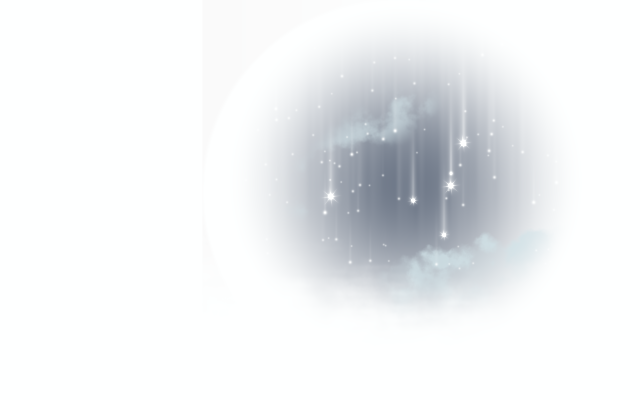
Give the GLSL for this background, as a Shadertoy shader.

```glsl
// Falling stars and drifting clouds inside a soft grey orb on a white page.

const vec3 WHITE = vec3(0.995, 1.0, 1.0);
const vec3 DUSK = vec3(0.41, 0.45, 0.515);
const vec3 CLOUD = vec3(0.82, 0.89, 0.91);
const vec3 PANEL = vec3(0.982);
const vec2 ORB_CENTER = vec2(0.988, 0.519);
const vec2 DUSK_CENTER = vec2(1.015, 0.545);
const float ORB_RADIUS = 0.481;

vec2 hash2(vec2 p) {
    vec3 q = fract(p.xyx * vec3(0.1031, 0.1030, 0.0973));
    q += dot(q, q.yzx + 33.33);
    return fract((q.xx + q.yz) * q.zy);
}

float noise(vec2 p) {
    vec2 i = floor(p), f = fract(p);
    f = f * f * (3.0 - 2.0 * f);
    float low = mix(hash2(i).x, hash2(i + vec2(1, 0)).x, f.x);
    float high = mix(hash2(i + vec2(0, 1)).x, hash2(i + vec2(1, 1)).x, f.x);
    return mix(low, high, f.y);
}

float fbm(vec2 p) {
    float sum = 0.0, amplitude = 0.5;
    for (int i = 0; i < 5; i++) {
        sum += amplitude * noise(p);
        p = mat2(1.6, 1.2, -1.2, 1.6) * p + 7.3;
        amplitude *= 0.5;
    }
    return sum;
}

float segmentDistance(vec2 p, vec2 a, vec2 b) {
    vec2 d = b - a;
    return length(p - a - d * clamp(dot(p - a, d) / dot(d, d), 0.0, 1.0));
}

// Light column that rises from a star and fades with height.
float trail(vec2 d, float width, float height) {
    float across = exp(-d.x * d.x / (width * width));
    float along = smoothstep(-0.002, 0.006, d.y) * (1.0 - smoothstep(0.0, height, d.y));
    return across * along;
}

float dotGlow(vec2 d, float radius) {
    return exp(-dot(d, d) / (radius * radius));
}

// Bright core with four thin crossing rays.
float flare(vec2 d, float size) {
    float light = 1.2 * dotGlow(d, size * 0.22) + 0.25 * dotGlow(d, size * 0.6);
    for (int i = 0; i < 4; i++) {
        float angle = 0.12 + 0.785398 * float(i);
        vec2 axis = vec2(cos(angle), sin(angle));
        float side = dot(d, vec2(-axis.y, axis.x));
        light += 0.6 * exp(-abs(side) / 0.0014) * (1.0 - smoothstep(0.0, size, abs(dot(d, axis))));
    }
    return light;
}

float heroStar(vec2 d, float size, float height) {
    return flare(d, size) + 0.28 * trail(d, 0.009, height) + 0.12 * trail(d, 0.003, height);
}

float scatteredStars(vec2 p) {
    float light = 0.0;
    for (int i = 0; i < 100; i++) {
        vec2 place = hash2(vec2(float(i) + 1.0, 17.0));
        vec2 kind = hash2(vec2(float(i) + 5.0, 91.0));
        vec2 d = p - vec2(0.59 + 0.81 * place.x, 0.32 + 0.57 * place.y);
        float strength = kind.x * kind.x;
        light += (0.45 + 0.6 * strength) * dotGlow(d, 0.0024 + 0.0024 * strength);
        light += 0.17 * strength * trail(d, 0.0025 + 0.004 * kind.y, 0.1 + 0.24 * kind.y);
    }
    return light;
}

void mainImage(out vec4 fragColor, in vec2 fragCoord) {
    vec2 p = fragCoord / iResolution.y;
    float pixel = 1.0 / iResolution.y;
    float billow = fbm(p * 15.0);

    // Faint panel behind the orb, fading to the right
    float panel = smoothstep(-pixel, pixel, p.x - 0.506) * smoothstep(-pixel, pixel, p.y - 0.035);
    panel *= 1.0 - smoothstep(0.55, 1.2, p.x);
    vec3 page = mix(WHITE, PANEL, panel);
    float orb = 1.0 - smoothstep(-0.006, 0.006, length(p - ORB_CENTER) - ORB_RADIUS);
    vec3 color = mix(page, WHITE, orb);

    // Dusk sky with soft vertical shafts
    float radius = length(p - DUSK_CENTER);
    float dusk = 1.0 - smoothstep(0.0, 0.45, radius);
    float shafts = noise(vec2(p.x * 75.0, p.y * 2.0)) * smoothstep(0.32, 0.6, p.y);
    color = mix(color, DUSK, dusk * (1.0 - 0.12 * shafts));

    // Wispy diagonal cloud above, billowing bank below
    float wispDistance = min(segmentDistance(p, vec2(1.03, 0.74), vec2(0.90, 0.66)),
                             segmentDistance(p, vec2(0.88, 0.64), vec2(0.77, 0.52)));
    float wisp = (1.0 - smoothstep(0.015, 0.085, wispDistance)) * smoothstep(0.42, 0.72, billow);
    float depth = 0.35 + 0.24 * (p.x - 0.98) + 0.11 * (billow - 0.5) - p.y;
    float bank = smoothstep(0.0, 0.025, depth) * (1.0 - smoothstep(0.03, 0.2, depth));
    bank *= smoothstep(0.93, 1.02, p.x) * (0.35 + 0.65 * smoothstep(0.35, 0.65, fbm(p * 20.0 + 4.0)));
    float inside = 1.0 - smoothstep(0.30, 0.43, radius);
    color = mix(color, CLOUD, inside * min(0.6 * wisp + 0.8 * bank, 0.9));

    // Low mist with flat ripples
    float ripple = noise(vec2(p.x * 12.0, p.y * 90.0)) - 0.5;
    float mistHeight = p.y + 0.15 * (p.x - 1.0) + 0.12 * (billow - 0.5) + 0.025 * ripple;
    color = mix(color, WHITE, 1.0 - smoothstep(0.12, 0.34, mistHeight));

    // Stars
    float light = scatteredStars(p);
    light += heroStar(p - vec2(1.158, 0.642), 0.026, 0.34);
    light += heroStar(p - vec2(1.127, 0.535), 0.028, 0.36);
    light += heroStar(p - vec2(0.827, 0.508), 0.030, 0.26);
    light += heroStar(p - vec2(1.033, 0.498), 0.017, 0.24);
    light += heroStar(p - vec2(1.110, 0.412), 0.017, 0.22);
    color = mix(color, WHITE, min(light, 1.0) * orb);

    fragColor = vec4(color, 1.0);
}
```
